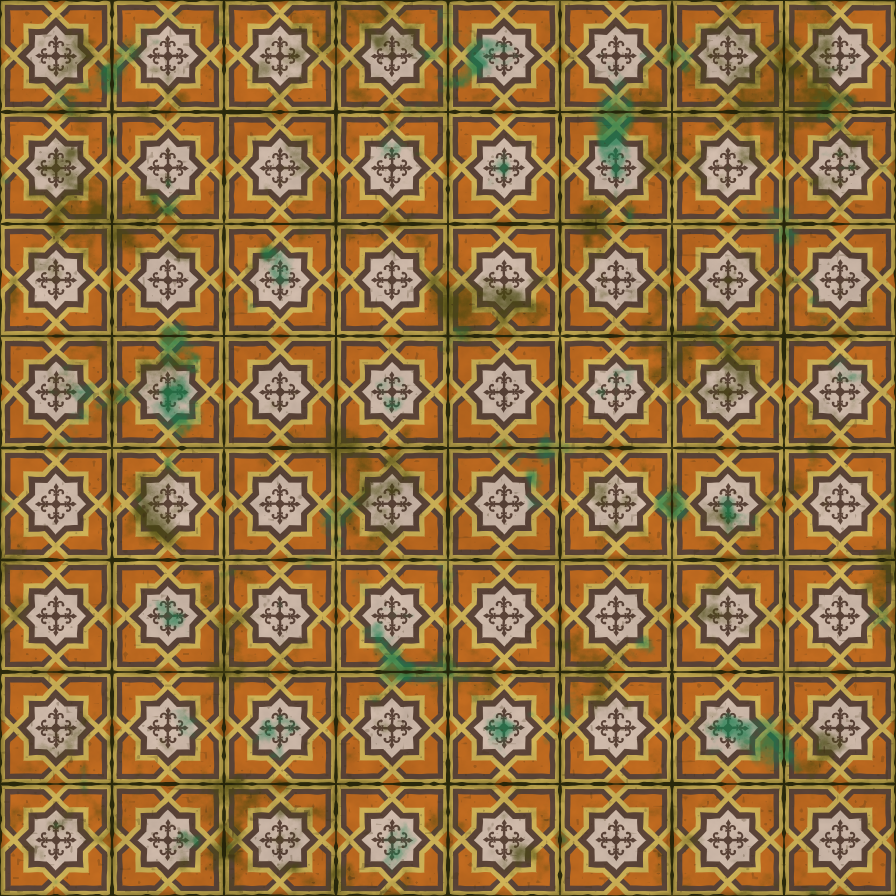
A Shadertoy shader for this pattern:

```glsl
// Weathered encaustic floor tiles: eight-pointed stars, strapwork frames, mossy grout.

float hash(vec2 p) {
    return fract(sin(dot(p, vec2(127.1, 311.7))) * 43758.5453);
}

// Value noise that wraps after a whole number of cells
float noise(vec2 uv, float cells, float seed) {
    vec2 p = uv * cells, i = floor(p), f = fract(p);
    f = f * f * (3.0 - 2.0 * f);
    vec2 a = mod(i, cells) + seed, b = mod(i + 1.0, cells) + seed;
    return mix(mix(hash(a), hash(vec2(b.x, a.y)), f.x),
               mix(hash(vec2(a.x, b.y)), hash(b), f.x), f.y);
}

float fbm(vec2 uv, float cells, float seed) {
    float sum = 0.0, gain = 0.5;
    for (int k = 0; k < 5; k++) {
        sum += gain * noise(uv, cells, seed);
        cells *= 2.0;
        seed += 17.3;
        gain *= 0.5;
    }
    return sum / 0.97;
}

// Coverage of a shape, one pixel soft; d is in tile widths
float fill(float d) {
    return clamp(0.5 - d * iResolution.y / 8.0, 0.0, 1.0);
}

// One arm of the floral cross; q.x is across the arm, q.y along it
float fleuronCross(vec2 q) {
    float stem = max(q.x - 0.011, q.y - 0.16);
    float bud = (q.x * 1.5 + abs(q.y - 0.152) - 0.034) * 0.6;
    vec2 c = q - vec2(0.038, 0.101);
    float curl = max(abs(length(c) - 0.025) - 0.009, -c.y - 0.004);
    float knob = length(q - vec2(0.061, 0.098)) - 0.012;
    float collar = max(q.x - 0.026, abs(q.y - 0.085) - 0.009);
    float hub = (q.x + q.y - 0.05) * 0.7071;
    return min(min(min(stem, bud), min(curl, knob)), min(collar, hub));
}

vec3 tilePattern(vec2 p) {
    vec3 orange = vec3(0.73, 0.405, 0.12), brown = vec3(0.35, 0.26, 0.215);
    vec3 yellow = vec3(0.785, 0.68, 0.33), cream = vec3(0.79, 0.71, 0.65);

    // Fold all eight sectors onto one
    vec2 a = abs(p), q = vec2(min(a.x, a.y), max(a.x, a.y));
    float edge = 0.5 - q.y;
    float strap = (q.x - q.y + 0.378) * 0.7071;
    float star = min(q.y, (q.x + q.y) * 0.7071);

    // Frame, with ends that turn along the straps
    vec3 col = mix(orange, brown, fill(min(edge - 0.092, strap - 0.068)));
    col = mix(col, yellow, fill(edge - 0.044));

    // Crossing straps and the small diamond between tiles
    col = mix(col, orange, fill(strap));
    col = mix(col, yellow, fill(abs(strap) - 0.0225));

    // Nested stars and the cross inside
    col = mix(col, yellow, fill(star - 0.29));
    col = mix(col, brown, fill(star - 0.244));
    col = mix(col, cream, fill(star - 0.19));
    return mix(col, brown, fill(fleuronCross(q)));
}

void mainImage(out vec4 fragColor, in vec2 fragCoord) {
    vec2 uv = fragCoord / iResolution.xy;
    vec2 cell = floor(uv * 8.0), p = fract(uv * 8.0) - 0.5;

    // Slightly uneven glaze edges and tone
    vec2 wobble = vec2(noise(uv, 96.0, 3.0), noise(uv, 96.0, 41.0)) - 0.5;
    vec3 col = tilePattern(p + 0.008 * wobble);
    col *= 0.97 + 0.05 * hash(cell + 5.0);
    col *= 0.93 + 0.13 * fbm(uv, 64.0, 9.0);

    // Brown-green stains, moss and verdigris
    float grain = fbm(uv, 64.0, 71.0);
    float stain = smoothstep(0.52, 0.78, 0.65 * fbm(uv, 12.0, 23.0) + 0.35 * grain);
    float verdigris = smoothstep(0.63, 0.8, 0.8 * fbm(uv, 16.0, 57.0) + 0.2 * grain);
    col = mix(col, vec3(0.27, 0.27, 0.05), 0.75 * stain);
    col = mix(col, vec3(0.08, 0.49, 0.31), 0.7 * verdigris);

    // Pits, denser where the glaze is stained
    float pits = smoothstep(0.83, 0.94, noise(uv, 200.0, 83.0));
    col = mix(col, vec3(0.25, 0.19, 0.08), pits * (0.25 + 0.4 * stain));

    // Ragged dark grout with a grimy fringe
    float edge = 0.5 - max(abs(p.x), abs(p.y));
    float ragged = noise(uv, 128.0, 101.0);
    float grime = (1.0 - smoothstep(0.0, 0.07, edge)) * fbm(uv, 32.0, 113.0);
    col = mix(col, vec3(0.25, 0.23, 0.05), 0.6 * grime);
    col = mix(col, vec3(0.13, 0.13, 0.03), 0.93 * fill(edge - 0.006 - 0.018 * ragged * ragged));

    fragColor = vec4(col, 1.0);
}
```
